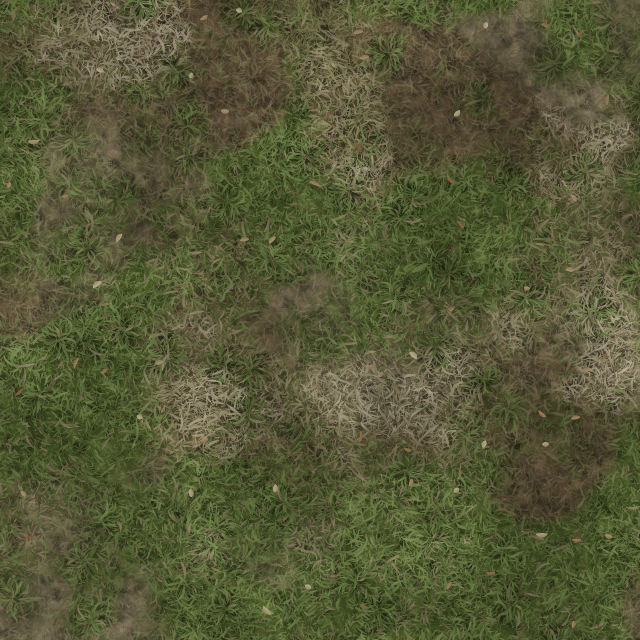
A Shadertoy shader for this texture:

```glsl
// Patchy worn lawn seen from above: soil and moss, dry straw, green tufts, leaves.
// Smooth cellular noise places the patches; layers of curved, tapered blades fan
// out loosely from scattered tuft centres, and a few fallen leaves lie on top.

const vec3 MOSS        = vec3(0.215, 0.255, 0.110);
const vec3 RUST_SOIL   = vec3(0.290, 0.235, 0.170);
const vec3 GREY_SOIL   = vec3(0.375, 0.335, 0.270);
const vec3 GRASS_DARK  = vec3(0.210, 0.265, 0.105);
const vec3 GRASS_LIGHT = vec3(0.430, 0.500, 0.290);
const vec3 STRAW_DARK  = vec3(0.310, 0.260, 0.175);
const vec3 STRAW_LIGHT = vec3(0.540, 0.510, 0.390);
const vec3 BLEACHED    = vec3(0.660, 0.630, 0.540);

// Local ground conditions, each from 0 to 1
struct Ground { float bare; float dry; float pale; float light; float vigor; };

vec3 hash3(vec2 cell, float seed) {
    vec3 p = fract(vec3(cell.xyx + seed * 17.31) * vec3(0.1031, 0.1030, 0.0973));
    p += dot(p, p.yxz + 33.33);
    return fract((p.xxy + p.yzz) * p.zyx);
}

// Smooth cellular noise: random cell values blended by distance
float cellBlend(vec2 p, float seed) {
    vec2 base = floor(p);
    float total = 0.0, weights = 0.0;
    for (int k = 0; k < 9; k++) {
        vec2 cell = base + vec2(k % 3, k / 3) - 1.0;
        vec3 h = hash3(cell, seed);
        vec2 d = p - cell - h.xy;
        float w = exp(-5.0 * dot(d, d));
        total += w * h.z;
        weights += w;
    }
    return total / weights;
}

float layeredCells(vec2 p, float seed) {
    float sum = 0.0, amp = 0.53;
    for (int i = 0; i < 4; i++) {
        sum += amp * cellBlend(p, seed + float(i));
        p = mat2(1.6, 1.2, -1.2, 1.6) * p + 3.7;
        amp *= 0.5;
    }
    return sum;
}

// Nearest scattered centre: position in xy, random strength in z
vec3 nearestTuft(vec2 p, float seed) {
    vec3 best = vec3(0.0);
    float bestDist = 9.0;
    for (int k = 0; k < 9; k++) {
        vec2 cell = floor(p) + vec2(k % 3, k / 3) - 1.0;
        vec3 h = hash3(cell, seed);
        float d = distance(p, cell + h.xy);
        if (d < bestDist) { bestDist = d; best = vec3(cell + h.xy, h.z); }
    }
    return best;
}

vec2 rotate(vec2 p, float angle) {
    float c = cos(angle), s = sin(angle);
    return vec2(c * p.x + s * p.y, c * p.y - s * p.x);
}

// Coverage of a curved blade lying along x, tapered to both ends
float bladeCover(vec2 p, float halfLen, float halfWidth, float bend, float pixel) {
    float t = p.x / halfLen;
    float taper = max(1.0 - t * t, 0.0);
    float edge = halfWidth * taper - abs(p.y - bend * p.x * p.x);
    return clamp(edge / pixel + 0.5, 0.0, 1.0) * smoothstep(0.0, 0.3, taper);
}

// One layer of blades, green or straw according to the ground
vec3 paintBlades(vec3 color, vec2 uv, float scale, float seed, vec2 tuft, Ground g) {
    vec2 p = uv * scale;
    float pixel = scale / iResolution.y;
    for (int k = 0; k < 9; k++) {
        vec2 cell = floor(p) + vec2(k % 3, k / 3) - 1.0;
        vec3 place = hash3(cell, seed);
        vec3 look = hash3(cell, seed + 40.0);
        vec2 root = cell + place.xy;
        vec2 away = root / scale - tuft;
        float jitter = (place.z - 0.5) * mix(4.5, 1.2, g.vigor);
        vec2 q = rotate(p - root, atan(away.y, away.x) + jitter);
        float cover = bladeCover(q, mix(0.45, 0.85, look.x), mix(0.05, 0.10, look.y),
                                 look.z - 0.5, pixel);
        float isStraw = step(fract(look.x * 7.0 + look.z), mix(0.13, 0.95, g.dry));
        float tone = clamp(0.9 * look.y + 0.65 * (g.light - 0.5) + 0.25 * q.x, 0.0, 1.0);
        vec3 green = mix(GRASS_DARK, GRASS_LIGHT, tone + 0.12 * g.vigor);
        vec3 straw = mix(mix(STRAW_DARK, STRAW_LIGHT, tone), BLEACHED, g.pale * look.z);
        float density = mix(0.85, 0.40, g.bare * (1.0 - g.pale));
        color = mix(color, mix(green, straw, isStraw), cover * density);
    }
    return color;
}

// Sparse small leaves and chips, tan to orange to off-white
vec3 paintLeaves(vec3 color, vec2 uv, float scale, float seed) {
    vec2 p = uv * scale;
    vec2 cell = floor(p);
    vec3 h = hash3(cell, seed);
    vec3 look = hash3(cell, seed + 9.0);
    vec2 q = rotate(p - cell - mix(vec2(0.2), vec2(0.8), h.xy), look.x * 6.28);
    float cover = bladeCover(q, mix(0.07, 0.15, look.y), mix(0.03, 0.06, look.z),
                             1.5, scale / iResolution.y);
    vec3 leaf = mix(vec3(0.52, 0.33, 0.20), vec3(0.70, 0.65, 0.52), look.z);
    return mix(color, leaf * (0.95 + 2.0 * q.y), cover * step(h.z, 0.30));
}

void mainImage(out vec4 fragColor, in vec2 fragCoord) {
    vec2 uv = fragCoord / iResolution.y;

    // Patches and tufts
    const float TUFT_SCALE = 13.0;
    vec3 tuft = nearestTuft(uv * TUFT_SCALE, 3.0);
    float tuftDist = distance(uv * TUFT_SCALE, tuft.xy);
    Ground g;
    g.vigor = smoothstep(0.75, 0.1, tuftDist) * smoothstep(0.25, 0.8, tuft.z);
    g.bare = smoothstep(0.50, 0.70, layeredCells(uv * 5.0, 11.0)) * (1.0 - 0.6 * g.vigor);
    float dryness = layeredCells(uv * 6.0 + 2.0, 23.0);
    g.dry = max(smoothstep(0.36, 0.76, dryness) * (1.0 - 0.5 * g.vigor), 0.85 * g.bare);
    g.pale = smoothstep(0.62, 0.78, dryness);
    g.light = layeredCells(uv * 8.0, 37.0);

    // Soil and moss with fine crumbs
    float grain = layeredCells(uv * 65.0, 51.0);
    vec3 soil = mix(RUST_SOIL, GREY_SOIL, smoothstep(0.35, 0.7, cellBlend(uv * 4.0, 61.0)));
    vec3 color = mix(MOSS, soil, max(g.bare, 0.75 * g.dry));
    color *= (0.50 + grain) * (1.0 - 0.2 * g.vigor);

    // Blades, from fine litter up to long grass
    for (int i = 0; i < 9; i++) {
        float scale = mix(112.0, 46.0, float(i) / 8.0);
        color = paintBlades(color, uv, scale, 70.0 + float(i), tuft.xy / TUFT_SCALE, g);
    }

    // Broad light and shade, then fallen leaves
    color *= 0.78 + 0.30 * g.light + 0.14 * grain;
    color = paintLeaves(color, uv, 15.0, 90.0);
    fragColor = vec4(color, 1.0);
}
```
